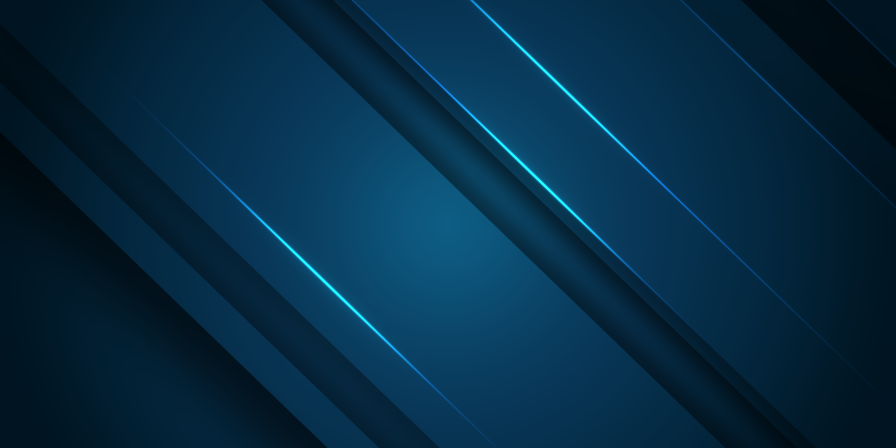
Reproduce this background procedurally as a Shadertoy shader.

```glsl
const float SLOPE = 0.965;
const vec3 CORE_TEAL = vec3(0.055, 0.375, 0.530);
const vec3 MID_BLUE  = vec3(0.033, 0.215, 0.345);
const vec3 DEEP_BLUE = vec3(0.012, 0.150, 0.240);
const vec3 EDGE_NAVY = vec3(0.000, 0.080, 0.130);
const vec3 LINE_BLUE = vec3(0.040, 0.380, 0.800);
const vec3 LINE_CYAN = vec3(0.100, 0.850, 1.000);

// Radial backdrop, from a teal centre to navy corners
vec3 backdrop(float radius) {
    vec3 color = mix(CORE_TEAL, MID_BLUE, smoothstep(-0.08, 0.48, radius));
    color = mix(color, DEEP_BLUE, smoothstep(0.36, 0.80, radius));
    return mix(color, EDGE_NAVY, smoothstep(0.68, 1.05, radius));
}

// Light left by a shadow with one crisp edge; the sign of reach sets its side
float shade(float across, float edge, float reach, float depth, float pixel) {
    float dist = (across - edge) * sign(reach);
    float inside = smoothstep(-pixel, pixel, dist);
    float falloff = max(dist, 0.0) / abs(reach);
    return 1.0 - depth * inside * exp(-falloff * falloff);
}

// Thin diagonal light, brightest at peak and tapering both ways
vec3 glowLine(vec2 p, float across, float offset, float peak, float spread,
              float power, float pixel) {
    float dist = abs(across - offset) * SLOPE / length(vec2(1.0, SLOPE));
    float along = (p.x - peak) / spread;
    float strength = power * exp(-along * along);
    float width = max(0.0016 + 0.0014 * strength, 0.7 * pixel);
    float core = exp(-dist * dist / (width * width));
    float halo = 0.14 * strength * exp(-dist / 0.010);
    vec3 tint = mix(LINE_BLUE, LINE_CYAN, smoothstep(0.25, 0.95, strength));
    return tint * strength * (core + halo);
}

void mainImage(out vec4 fragColor, in vec2 fragCoord) {
    float pixel = 1.0 / iResolution.y;
    vec2 p = fragCoord * pixel;
    vec2 center = vec2(0.5 * iResolution.x * pixel, 0.5);

    // Position where the diagonal through p meets the top edge
    float across = p.x - (1.0 - p.y) / SLOPE;
    vec3 color = backdrop(length(p - center));

    // Lower left panels
    float light = shade(across, -0.305, -0.17, 0.60, pixel);
    light *= shade(across, -0.190, 0.070, 0.38, pixel);
    light *= shade(across, -0.055, -0.075, 0.35, pixel);

    // Rounded central band and its narrow rim
    light *= shade(across, 0.583, 0.065, 0.45, pixel);
    light *= shade(across, 0.743, -0.065, 0.42, pixel);
    light *= shade(across, 0.786, -0.065, 0.35, pixel);

    // Upper right panels
    light *= shade(across, 1.520, 0.09, 0.18, pixel);
    light *= shade(across, 1.654, 0.13, 0.55, pixel);
    light *= shade(across, 1.846, -0.12, 0.45, pixel);
    color *= light;

    // Light streaks
    color += glowLine(p, across, 0.073, 0.72, 0.24, 1.00, pixel);
    color += glowLine(p, across, 0.786, 1.20, 0.22, 1.00, pixel);
    color += glowLine(p, across, 0.786, 0.95, 0.30, 0.35, pixel);
    color += glowLine(p, across, 1.052, 1.24, 0.27, 0.95, pixel);
    color += glowLine(p, across, 1.052, 1.55, 0.28, 0.30, pixel);
    color += glowLine(p, across, 1.520, 1.72, 0.28, 0.38, pixel);
    color += glowLine(p, across, 1.846, 1.92, 0.20, 0.22, pixel);

    fragColor = vec4(clamp(color, 0.0, 1.0), 1.0);
}
```
